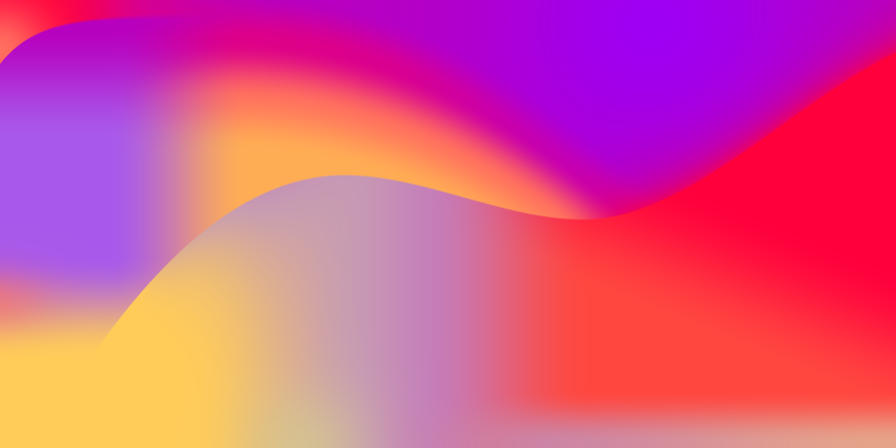
Write a WebGL 1 fragment shader that draws this background.

```glsl
precision highp float;
// Draws soft flowing colour waves: violet and orange above, gold, mauve and red below.

uniform vec2 u_resolution;

const vec3 GOLD = vec3(1.0, 0.80, 0.35);
const vec3 ORANGE = vec3(1.0, 0.68, 0.33);
const vec3 CORAL = vec3(1.0, 0.43, 0.37);
const vec3 RED = vec3(1.0, 0.0, 0.24);
const vec3 TOMATO = vec3(1.0, 0.28, 0.25);
const vec3 MAGENTA = vec3(0.87, 0.0, 0.53);
const vec3 PLUM = vec3(0.72, 0.0, 0.75);
const vec3 VIOLET = vec3(0.62, 0.0, 0.95);
const vec3 LAVENDER = vec3(0.66, 0.35, 0.92);
const vec3 MAUVE = vec3(0.78, 0.61, 0.70);
const vec3 ORCHID = vec3(0.77, 0.49, 0.73);
const vec3 PEACH = vec3(0.90, 0.64, 0.54);

// Falls from 1 to 0 between two increasing edges.
float fall(float a, float b, float x) {
  return 1.0 - smoothstep(a, b, x);
}

// Elliptical glow with a Gaussian profile.
float glow(vec2 p, vec2 centre, vec2 radius) {
  vec2 d = (p - centre) / radius;
  return exp(-dot(d, d));
}

// Height of the main wave: a parabolic rise, a dip, then a climb.
float waveHeight(float x) {
  float left = min(x - 0.384, 0.0);
  float dip = smoothstep(0.384, 0.651, x);
  float t = max((x - 0.651) / 0.349, 0.0);
  float climb = t * t * (3.0 - 2.0 * t + 0.9 * (t - 1.0));
  return 0.609 - 5.1 * left * left - 0.099 * dip + 0.373 * climb;
}

// Violet sky with the warm band beneath its curved ridge.
vec3 skyColor(vec2 p, float height) {
  float ridge = 0.91 - 2.0 * (p.x - 0.26) * (p.x - 0.26);
  float depth = ridge - p.y;
  vec3 color = mix(MAGENTA, PLUM, smoothstep(0.0, 0.11, -depth));
  color = mix(color, VIOLET, glow(p, vec2(0.73, 0.95), vec2(0.19, 0.38)));
  color = mix(color, CORAL, smoothstep(0.0, 0.13, depth));
  color = mix(color, ORANGE, smoothstep(0.10, 0.25, depth));
  float blush = exp(-max(height, 0.0) / 0.055) * smoothstep(0.62, 0.73, p.x);
  return mix(color, RED, 0.75 * blush);
}

// Lavender pool on the left, melting into gold at its foot.
vec3 addPool(vec3 color, vec2 p) {
  vec3 pool = mix(LAVENDER, PLUM, smoothstep(0.68, 0.95, p.y));
  color = mix(color, pool, fall(0.12, 0.28, p.x));
  color = mix(color, GOLD, fall(0.20, 0.43, p.y) * fall(0.20, 0.34, p.x));
  return mix(color, CORAL, 0.6 * glow(p, vec2(-0.02, 0.33), vec2(0.07, 0.07)));
}

// Red corner above a small curve that dissolves to the right.
vec3 addCorner(vec3 color, vec2 p, float pixel) {
  float edge = 0.964 - 0.107 * exp(-p.x / 0.042);
  float soft = pixel + 0.25 * p.x * p.x;
  float cover = smoothstep(-soft, soft, p.y - edge) * fall(0.10, 0.32, p.x);
  vec3 corner = mix(RED, CORAL, glow(p, vec2(0.0, 0.89), vec2(0.055, 0.10)));
  corner = mix(corner, MAGENTA, smoothstep(0.05, 0.17, p.x));
  return mix(color, corner, cover);
}

// Gold to mauve to red slope, with a pale strip along its base.
vec3 slopeColor(vec2 p, float depth) {
  float window = smoothstep(0.08, 0.20, p.x) * fall(0.28, 0.42, p.x);
  float x = p.x + 0.13 * window * exp(-max(depth, 0.0) / 0.14);
  vec3 color = mix(GOLD, MAUVE, smoothstep(0.22, 0.41, x));
  color = mix(color, ORCHID, smoothstep(0.38, 0.50, x));
  float heat = smoothstep(0.15, 0.48, p.y + 0.8 * (p.x - 0.9));
  color = mix(color, mix(TOMATO, RED, heat), smoothstep(0.47, 0.66, p.x));
  vec3 base = mix(vec3(0.80, 0.52, 0.65), PEACH, smoothstep(0.58, 1.0, p.x));
  float strip = fall(0.01, 0.13, p.y) * smoothstep(0.40, 0.62, p.x);
  color = mix(color, base, strip);
  vec3 sage = vec3(0.83, 0.79, 0.56);
  return mix(color, sage, 0.7 * glow(p, vec2(0.34, 0.0), vec2(0.07, 0.13)));
}

void main() {
  vec2 p = gl_FragCoord.xy / u_resolution;
  float pixel = 1.0 / u_resolution.y;
  float height = p.y - waveHeight(p.x);

  // Upper layer, then the slope laid over it.
  vec3 color = skyColor(p, height);
  color = addPool(color, p);
  color = addCorner(color, p, pixel);
  float soft = 1.3 * pixel;
  color = mix(slopeColor(p, -height), color, smoothstep(-soft, soft, height));
  gl_FragColor = vec4(color, 1.0);
}
```
